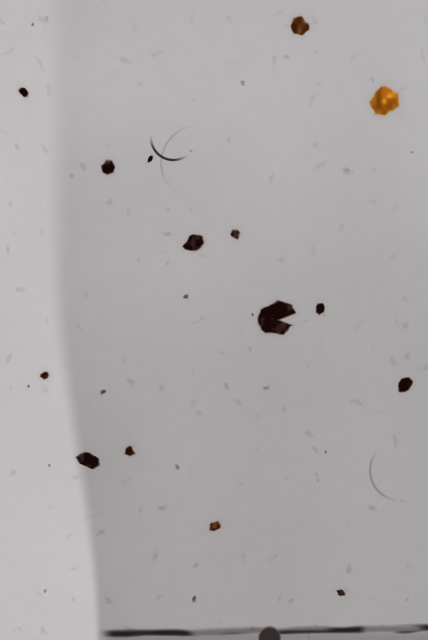
Give the GLSL for this texture, as a Shadertoy shader.

```glsl
// Mineral grains, faint smudges and curled hairs scattered on a pale grey slide,
// with a brighter strip along the left and a worn dark line along the bottom.
// Grains are hashed convex polygons; specks sit in hashed cells; shading is value noise.

#define GRAIN_COUNT 15
#define GRAIN_SIZE 0.031
#define EDGE_BLUR 0.0024
#define SPECK_STRENGTH 0.085
#define SLIDE_TINT vec3(1.0, 0.982, 0.988)
#define DARK_GRAIN vec3(0.09, 0.03, 0.03)
#define AMBER_GRAIN vec3(0.72, 0.42, 0.07)
#define INK vec3(0.13, 0.09, 0.09)

float hash(vec2 p) {
    return fract(sin(dot(p, vec2(127.1, 311.7))) * 43758.5453);
}

float noise(vec2 p) {
    vec2 i = floor(p), f = fract(p);
    f = f * f * (3.0 - 2.0 * f);
    return mix(mix(hash(i), hash(i + vec2(1, 0)), f.x),
               mix(hash(i + vec2(0, 1)), hash(i + vec2(1, 1)), f.x), f.y);
}

vec2 rotate(vec2 p, float a) {
    float c = cos(a), s = sin(a);
    return vec2(c * p.x + s * p.y, c * p.y - s * p.x);
}

// Grey of the slide: soft vertical gradient and the bright left strip
float slideShade(vec2 p) {
    float pane = 0.648 + 0.068 * smoothstep(0.25, 0.95, p.y);
    float edge = mix(0.153, 0.09, smoothstep(0.0, 0.6, p.y));
    float blur = mix(0.007, 0.03, p.y);
    pane -= 0.025 * exp(-max(p.x - edge, 0.0) / 0.07);
    float strip = mix(0.765, 0.745, p.y);
    float shade = mix(strip, pane, smoothstep(edge - blur, edge + blur, p.x));
    return shade + 0.022 * (noise(p * 7.0) - 0.5) + 0.008 * (noise(p * 70.0) - 0.5);
}

// One soft, ragged speck per occupied cell
float specks(vec2 p, float cell, float share, float radius, float stretch, float seed) {
    vec2 g = p / cell, id = floor(g) + seed;
    vec2 center = 0.3 + 0.4 * vec2(hash(id), hash(id + 7.3));
    vec2 q = rotate(fract(g) - center, 6.28 * hash(id + 3.1));
    q.y *= stretch;
    float r = radius * (0.5 + 0.5 * hash(id + 5.7));
    float d = length(q) + r * 0.9 * (noise(p * 190.0 + seed) - 0.5);
    float strength = 0.2 + 0.8 * hash(id + 9.9);
    return step(hash(id + 1.9), share) * strength * (1.0 - smoothstep(0.0, r, d));
}

// Convex polygon with hashed facets
float grainDistance(vec2 q, float r, float seed) {
    q = rotate(q, 6.28 * hash(vec2(seed, 2.0)));
    q.y *= 1.0 + 0.9 * hash(vec2(seed, 4.0)) * step(1.5, seed);
    float d = length(q) - r;
    for (int k = 0; k < 7; k++) {
        float h = hash(vec2(seed, float(k) + 10.0));
        float a = (float(k) + 0.6 * h) * 6.2832 / 7.0;
        d = max(d, dot(q, vec2(cos(a), sin(a))) - r * mix(0.72, 1.0, h));
    }
    return d + 0.0028 * (noise(q * 130.0 + seed) - 0.5);
}

// Tapered arc opening upwards
float hair(vec2 q, float r, float turn, float width) {
    q = rotate(q, turn);
    float along = atan(q.x, -q.y) / 1.25;
    float taper = 1.0 - smoothstep(0.3, 1.0, abs(along));
    return taper * (1.0 - smoothstep(0.2 * width, width, abs(length(q) - r)));
}

void mainImage(out vec4 fragColor, in vec2 fragCoord) {
    vec2 p = fragCoord / iResolution.y;
    float aspect = iResolution.x / iResolution.y;
    vec3 color = slideShade(p) * SLIDE_TINT;

    // Faint smudges, scratches and small dark dots
    float dirt = specks(p, 0.047, 0.3, 0.24, 1.6, 11.0)
               + 0.7 * specks(p + 0.02, 0.06, 0.4, 0.3, 2.8, 37.0);
    color -= SPECK_STRENGTH * dirt;
    color = mix(color, INK, 0.8 * specks(p, 0.115, 0.3, 0.06, 1.3, 71.0));

    // Curled hairs, each fainter than the last
    for (int i = 0; i < 3; i++) {
        float n = float(i);
        vec2 center = fract(vec2(0.405, 0.785) + n * vec2(0.53, 0.48)) * vec2(aspect, 1.0);
        float ink = hair(p - center, 0.035 + 0.012 * n, -0.5 - 0.7 * n, 0.003);
        color = mix(color, INK, 0.85 * ink / (1.0 + 3.0 * n));
    }

    // Grains from large to small, some of them translucent amber
    for (int i = 0; i < GRAIN_COUNT; i++) {
        float n = float(i);
        vec2 spot = fract(vec2(0.66, 0.48) + n * vec2(0.263, 0.377));
        vec2 q = p - vec2(aspect * (0.03 + 0.94 * spot.x), 0.07 + 0.9 * spot.y);
        float d = grainDistance(q, GRAIN_SIZE / (1.0 + 0.28 * n), n);
        if (i == 0) d = max(d, 0.4 * q.x - abs(q.y + 0.002));
        float warmth = i % 3 == 1 ? 1.3 / (0.3 + n) : 0.0;
        float mottle = noise(q * 120.0 + n * 5.0);
        vec3 body = mix(DARK_GRAIN, AMBER_GRAIN, min(warmth, 1.0) * (0.55 + 0.6 * mottle));
        body += vec3(0.14, 0.11, 0.1) * smoothstep(0.55, 1.0, mottle);
        color = mix(color, vec3(0.6, 0.54, 0.48), 0.35 * exp(-max(d, 0.0) / 0.004));
        color = mix(color, body, 1.0 - smoothstep(-EDGE_BLUR, EDGE_BLUR, d));
    }

    // Worn line along the bottom with one round blot
    float lineY = 0.008 + 0.014 * p.x + 0.005 * (noise(p * 30.0) - 0.5);
    float wear = smoothstep(0.25, 0.75, noise(vec2(p.x * 22.0, p.y * 110.0)));
    float line = 1.0 - smoothstep(0.001, 0.0085, abs(p.y - lineY));
    line *= (0.4 + 0.6 * wear) * smoothstep(0.15, 0.18, p.x);
    float blot = 1.0 - smoothstep(0.014, 0.021, length(p - vec2(0.63 * aspect, 0.003)));
    float haze = 0.2 * smoothstep(0.15, 0.18, p.x) * (1.0 - smoothstep(0.004, 0.024, p.y));
    color = mix(color, INK, max(max(0.95 * line, 0.85 * blot), haze));

    fragColor = vec4(clamp(color, 0.0, 1.0), 1.0);
}
```
